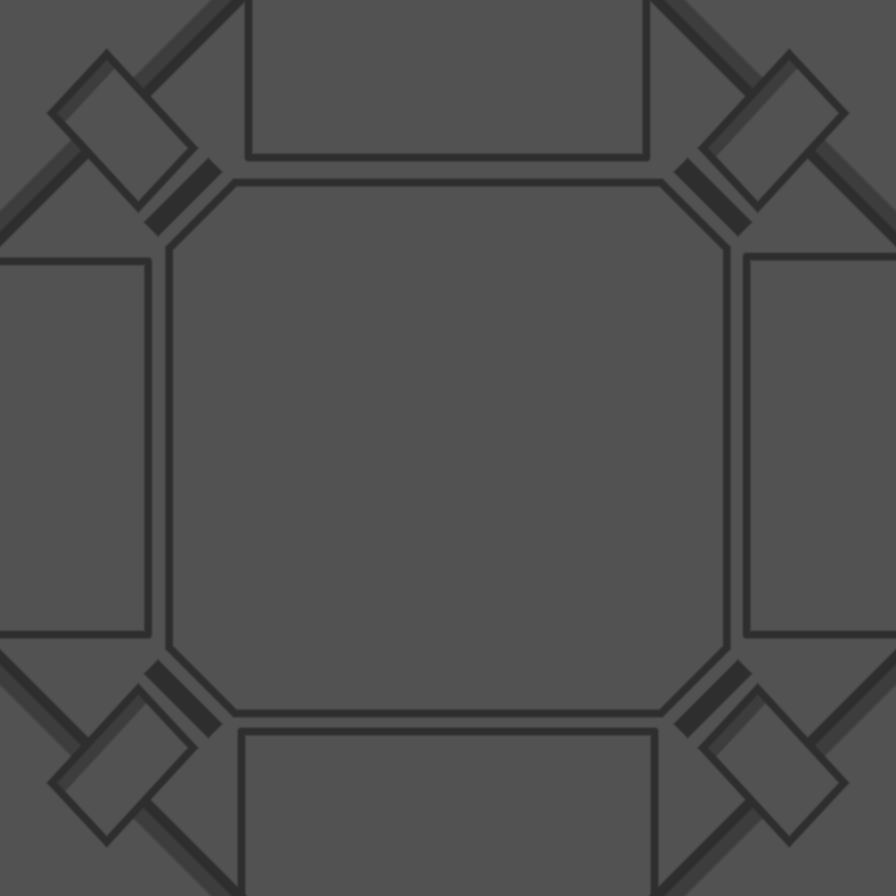
This pattern is drawn by a WebGL 2 fragment shader. Its source:

```glsl
#version 300 es
precision highp float;
// Grey metal floor tile: chamfered centre plate, four side panels and braced corner blocks.

#define UNITS 768.0       // design units across the canvas
#define LINE_HALF 3.3     // half width of the engraved lines
#define SOFTNESS 1.6      // edge blur in design units
#define PLATE_HALF vec2(239.0, 227.5)
#define PLATE_CHAMFER 410.0
#define BLOCK_CENTER vec2(279.0, 272.0)
#define BRACE_OFFSET 563.0
#define SHADOW_SHIFT vec2(8.0, -8.0)
#define BASE vec3(0.32)
#define SHADE vec3(0.24)
#define GROOVE vec3(0.18)

uniform vec2 u_resolution;
out vec4 outColor;

float softness;

float cover(float d) {
    return 1.0 - smoothstep(-softness, softness, d);
}

float outline(float d) {
    return cover(abs(d) - LINE_HALF);
}

float boxDistance(vec2 p, vec2 lo, vec2 hi) {
    vec2 d = abs(p - 0.5 * (lo + hi)) - 0.5 * (hi - lo);
    return length(max(d, 0.0)) + min(max(d.x, d.y), 0.0);
}

float plateDistance(vec2 a) {
    vec2 d = a - PLATE_HALF;
    return max(max(d.x, d.y), (a.x + a.y - PLATE_CHAMFER) * 0.7071);
}

// Slightly skewed block, measured in the folded quadrant
float blockDistance(vec2 a) {
    vec2 d = a - BLOCK_CENTER;
    float across = abs(dot(d, vec2(0.736, -0.677))) - 34.4;
    float along = abs(dot(d, vec2(0.732, 0.681))) - 54.5;
    return max(across, along);
}

float panelLines(vec2 p) {
    float top = boxDistance(p, vec2(213.0, 633.0), vec2(554.0, 900.0));
    float bottom = boxDistance(p, vec2(207.0, -140.0), vec2(561.0, 141.0));
    float left = boxDistance(p, vec2(-140.0, 224.0), vec2(127.0, 544.0));
    float right = boxDistance(p, vec2(640.0, 224.0), vec2(900.0, 548.0));
    return outline(min(min(top, bottom), min(left, right)));
}

void main() {
    vec2 p = gl_FragCoord.xy / u_resolution * UNITS;
    softness = max(SOFTNESS, 0.7 * UNITS / min(u_resolution.x, u_resolution.y));
    vec2 center = vec2(0.5 * UNITS);
    vec2 a = abs(p - center);
    vec3 color = BASE;

    // Diagonal braces with a paler band on the outer side
    float brace = (a.x + a.y - BRACE_OFFSET) * 0.7071;
    color = mix(color, SHADE, cover(abs(brace - 8.0) - 9.0));
    color = mix(color, GROOVE, cover(abs(brace) - 4.6));

    // Centre plate and side panels
    color = mix(color, GROOVE, outline(plateDistance(a)));
    color = mix(color, GROOVE, panelLines(p));

    // Solid slots beside the plate's chamfers
    vec2 slot = a - vec2(227.0, 215.0);
    slot = abs(vec2(slot.x - slot.y, slot.x + slot.y)) * 0.7071;
    color = mix(color, GROOVE, cover(max(slot.x - 39.0, slot.y - 8.6)));

    // Corner blocks with an inner shadow at the upper left
    float block = blockDistance(a);
    float lit = cover(blockDistance(abs(p - SHADOW_SHIFT - center)) + 2.0);
    color = mix(color, mix(SHADE, BASE, lit), cover(block));
    color = mix(color, GROOVE, outline(block));

    outColor = vec4(color, 1.0);
}
```
